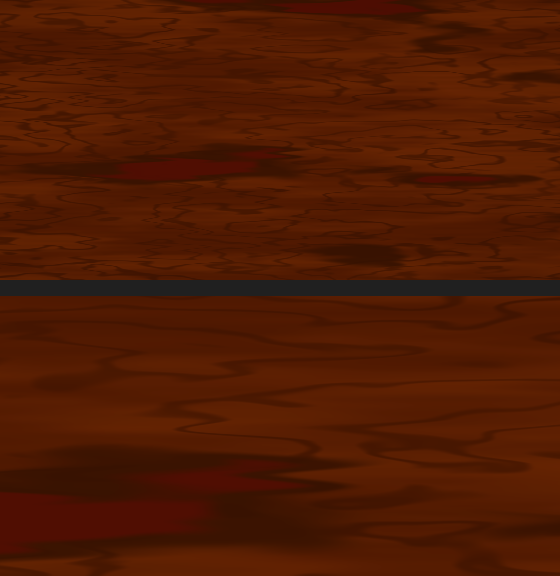
Top: the whole. Bottom: its middle third, enlarged.
Write a WebGL 1 fragment shader that draws this texture.

```glsl
precision highp float;
// Dark polished wood with horizontal grain, thin jagged veins and red heartwood.
uniform vec2 u_resolution;

const vec3 LIGHT_WOOD = vec3(0.392, 0.138, 0.010);
const vec3 DEEP_WOOD  = vec3(0.315, 0.098, 0.004);
const vec3 VEIN       = vec3(0.235, 0.072, 0.002);
const vec3 DARK_KNOT  = vec3(0.215, 0.070, 0.003);
const vec3 RED_HEART  = vec3(0.330, 0.050, 0.008);

const vec2 GRAIN_SCALE  = vec2(2.0, 10.0);
const vec2 PATCH_SCALE  = vec2(1.3, 8.0);
const vec2 TONE_SCALE   = vec2(1.6, 16.0);
const vec2 FEATHER_SCALE = vec2(3.0, 75.0);
const vec2 FIBRE_SCALE  = vec2(5.0, 130.0);
const float FEATHER_REACH = 0.13;
const float VEIN_COUNT  = 7.0;
const float VEIN_WIDTH  = 0.19;
const float VEIN_DEPTH  = 0.80;
const float FIBRE_DEPTH = 0.07;
const float EDGE_SHADE  = 0.07;

float hash(vec2 p) {
  return fract(sin(dot(p, vec2(127.1, 311.7))) * 43758.5453);
}

float noise(vec2 p) {
  vec2 cell = floor(p);
  vec2 f = fract(p);
  f = f * f * (3.0 - 2.0 * f);
  float low = mix(hash(cell), hash(cell + vec2(1.0, 0.0)), f.x);
  float high = mix(hash(cell + vec2(0.0, 1.0)), hash(cell + vec2(1.0, 1.0)), f.x);
  return mix(low, high, f.y);
}

float fbm(vec2 p) {
  float sum = 0.0;
  float amplitude = 0.533;
  for (int i = 0; i < 4; i++) {
    sum += amplitude * noise(p);
    p = p * 2.03 + vec2(17.3, 9.1);
    amplitude *= 0.5;
  }
  return sum;
}

void main() {
  vec2 p = gl_FragCoord.xy / u_resolution.y;
  vec2 uv = gl_FragCoord.xy / u_resolution;

  // Fine rows slide sideways, feathering every contour along the grain
  float feather = noise(p * FEATHER_SCALE) - 0.5;
  vec2 q = p + vec2(FEATHER_REACH * feather, 0.0);

  // Broad tone and faint fibres
  float tone = smoothstep(0.32, 0.68, fbm(q * TONE_SCALE + 31.0));
  vec3 color = mix(LIGHT_WOOD, DEEP_WOOD, tone);
  float fibre = noise(p * FIBRE_SCALE + 5.0) - 0.5;
  color *= 1.0 + FIBRE_DEPTH * fibre;

  // Veins follow the contours of the stretched noise
  float rings = fract(fbm(q * GRAIN_SCALE + 3.0) * VEIN_COUNT);
  float vein = 1.0 - smoothstep(0.02, VEIN_WIDTH, abs(rings - 0.5));
  float strength = VEIN_DEPTH * mix(0.55, 1.0, noise(p * vec2(3.0, 9.0) + 60.0));
  color = mix(color, VEIN, vein * strength);

  // Long dark patches, some with a red core
  float patchField = fbm(q * PATCH_SCALE + 12.0);
  float knot = smoothstep(0.60, 0.68, patchField);
  float heart = smoothstep(0.70, 0.74, patchField);
  color = mix(color, DARK_KNOT, 0.9 * knot);
  color = mix(color, RED_HEART, 0.85 * heart);

  // Gentle darkening towards the border
  vec2 offset = 2.0 * uv - 1.0;
  color *= 1.0 - EDGE_SHADE * dot(offset, offset) * 0.5;

  gl_FragColor = vec4(color, 1.0);
}
```
